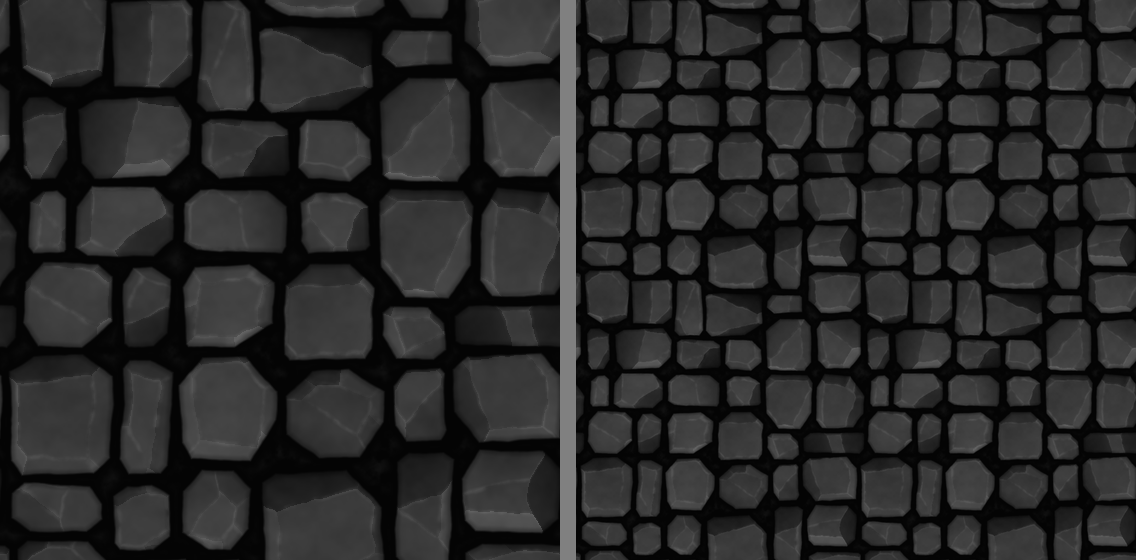
Left, the tile; right, the same tile 2 across and 2 down.
Give the GLSL for this texture, as a three.js fragment shader.

```glsl
// Dark grey wall of irregular, chipped and faceted stones set in black joints.
varying vec2 vUv;

#define GRID 6.0          // stones across and up, must be even
#define JITTER 0.54       // spread of the stone borders, in cells
#define JOINT_MIN 0.035   // joint inset of each stone, in cells
#define JOINT_MAX 0.085
#define EDGE 0.016        // softness of the outline
#define RIDGE 0.035       // width of the light ridges
#define JOINT_TONE 0.016
#define STONE_TONE 0.232
#define FACET_CONTRAST 0.10
#define RIDGE_LIGHT 0.055

float hash(vec2 p) {
  vec3 q = fract(p.xyx * 0.1031);
  q += dot(q, q.yzx + 33.33);
  return fract((q.x + q.y) * q.z);
}

float stoneRandom(vec2 id, float seed) {
  return hash(id + vec2(7.13, 3.71) * seed + 11.0);
}

// Value noise that wraps after a whole number of repeats
float noise(vec2 uv, float period) {
  vec2 p = uv * period, i = floor(p), f = p - i;
  f = f * f * (3.0 - 2.0 * f);
  vec2 a = mod(i, period), b = mod(i + 1.0, period);
  return mix(mix(hash(a), hash(vec2(b.x, a.y)), f.x),
             mix(hash(vec2(a.x, b.y)), hash(b), f.x), f.y);
}

float fbm(vec2 uv, float period) {
  float sum = 0.0, gain = 0.53;
  for (int i = 0; i < 4; i++) {
    sum += gain * noise(uv, period);
    period *= 2.0;
    gain *= 0.5;
  }
  return sum;
}

// Border offset, owned by whichever end of the border has the given parity
float borderShift(vec2 a, vec2 b, float parity) {
  vec2 owner = mod(a.x + a.y, 2.0) == parity ? a : b;
  return (hash(mod(owner, GRID) + 40.0) - 0.5) * JITTER;
}

// Rectangle of one cell; neighbouring rectangles meet in T junctions
void stoneBox(vec2 cell, out vec2 center, out vec2 halfSize) {
  vec2 r = cell + vec2(1.0, 0.0), t = cell + vec2(0.0, 1.0), rt = cell + 1.0;
  vec2 low = cell + vec2(borderShift(cell, t, 1.0), borderShift(cell, r, 0.0));
  vec2 high = rt + vec2(borderShift(r, rt, 1.0), borderShift(t, rt, 0.0));
  center = 0.5 * (low + high);
  float joint = mix(JOINT_MIN, JOINT_MAX, stoneRandom(mod(cell, GRID), 1.0));
  halfSize = 0.5 * (high - low) - joint;
}

// Signed distance to side k: even sides are straight, odd ones cut the corners
float sidePlane(vec2 p, vec2 halfSize, vec2 id, float k, float skew) {
  float angle = k * 0.785398;
  vec2 pivot = halfSize * floor(vec2(cos(angle), sin(angle)) + 0.5);
  float odd = mod(k, 2.0);
  angle += (stoneRandom(id, k + 10.0) - 0.5) * skew * (1.0 + 3.0 * odd);
  float cut = odd * min(halfSize.x, halfSize.y) * mix(0.05, 0.5, stoneRandom(id, k + 20.0));
  return dot(vec2(cos(angle), sin(angle)), p - pivot) + cut;
}

// Tone of the stone surface from its top, bevels and two large split faces
float stoneTone(vec2 p, vec2 halfSize, vec2 id, float grain) {
  float best = 0.0, second = -1.0, tone = 0.0;
  float size = min(halfSize.x, halfSize.y);
  for (int i = 0; i < 10; i++) {
    float k = float(i), r = stoneRandom(id, k + 30.0), facing, height;
    if (i < 8) {
      height = sidePlane(p, halfSize, id, k, 0.25) + size * mix(0.04, 0.5, r * r);
      facing = -0.35 * sin(k * 0.785398);
    } else {
      float angle = 6.283185 * stoneRandom(id, k + 40.0);
      height = dot(vec2(cos(angle), sin(angle)), p) - size * mix(0.05, 1.3, r);
      facing = -0.45;
    }
    height *= mix(0.6, 1.3, stoneRandom(id, k + 50.0));
    if (height > best) {
      second = best;
      best = height;
      tone = FACET_CONTRAST * (facing + 1.1 * stoneRandom(id, k + 60.0) - 0.5) - 0.12 * height;
    } else {
      second = max(second, height);
    }
  }
  float ridge = 1.0 - smoothstep(0.0, RIDGE, best - second);
  return tone + RIDGE_LIGHT * ridge * smoothstep(0.2, 0.75, grain);
}

void main() {
  vec2 warp = vec2(fbm(vUv, 18.0), fbm(vUv + 0.37, 18.0)) - 0.5;
  vec2 pos = vUv * GRID + 0.05 * warp;

  // Nearest stone
  float dist = 9.0;
  vec2 id = vec2(0.0), local = vec2(0.0), halfSize = vec2(1.0);
  for (int j = -1; j <= 1; j++) {
    for (int i = -1; i <= 1; i++) {
      vec2 cell = floor(pos) + vec2(float(i), float(j)), center, extent;
      stoneBox(cell, center, extent);
      vec2 wrapped = mod(cell, GRID);
      float d = -9.0;
      for (int k = 0; k < 8; k++) d = max(d, sidePlane(pos - center, extent, wrapped, float(k), 0.13));
      if (d < dist) { dist = d; id = wrapped; local = pos - center; halfSize = extent; }
    }
  }

  // Stone surface: facets, soft blotches, grain and darkened rim
  float blotch = fbm(vUv, 12.0), grain = fbm(vUv, 48.0);
  float stone = STONE_TONE + stoneTone(local + 0.06 * warp, halfSize, id, grain);
  stone += 0.045 * (stoneRandom(id, 2.0) - 0.5) - 0.03 * local.y;
  stone += 0.07 * (blotch - 0.5) + 0.018 * (grain - 0.5);
  stone *= mix(0.72, 1.0, smoothstep(0.0, 0.07, -dist));

  // Joints: black beside the stones, faint rubble where they widen
  float joint = JOINT_TONE + 0.05 * smoothstep(0.03, 0.2, dist) * smoothstep(0.3, 0.8, grain);

  float tone = mix(stone, joint, smoothstep(-EDGE, EDGE, dist));
  gl_FragColor = vec4(vec3(tone), 1.0);
}
```
